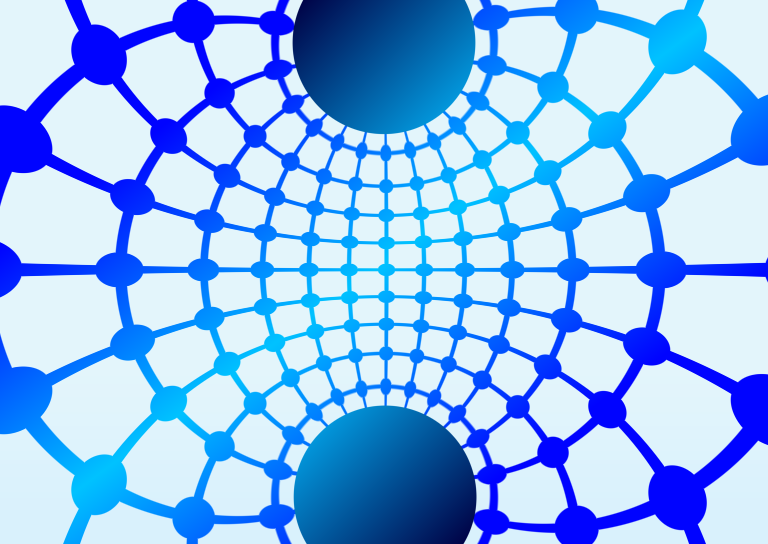
Reproduce this background procedurally as a Shadertoy shader.

```glsl
const float FOCUS = 0.3635;       // height of the two poles above and below the centre
const float DISC_RADIUS = 0.168;

// Bipolar map: complex arctangent with poles at (0, 1) and (0, -1)
vec2 bipolar(vec2 z) {
    float across = 0.5 * atan(2.0 * z.x, 1.0 - dot(z, z));
    float towardPole = 0.25 * log((z.x * z.x + (z.y + 1.0) * (z.y + 1.0) + 1e-6)
                                / (z.x * z.x + (z.y - 1.0) * (z.y - 1.0) + 1e-6));
    return vec2(across, towardPole);
}

// Signed distance, in cells, to a net of thin bars with round knots
float netDistance(vec2 cell) {
    vec2 offset = abs(cell - round(cell));
    float bars = min(offset.x, offset.y) - 0.056;
    float knots = length(offset) - 0.235;
    return min(bars, knots);
}

float coverage(float dist, float pixel) {
    return 1.0 - smoothstep(-0.7 * pixel, 0.7 * pixel, dist);
}

void mainImage(out vec4 fragColor, in vec2 fragCoord) {
    float pixel = 1.0 / iResolution.y;
    vec2 p = (fragCoord - 0.5 * iResolution.xy) * pixel - vec2(0.001, 0.004);

    // Pale backdrop, a little deeper at the bottom
    vec3 color = mix(vec3(0.85, 0.945, 0.99), vec3(0.89, 0.96, 0.985),
                     smoothstep(-0.5, -0.15, p.y));

    // Warped net: rows spread out toward the poles
    vec2 z = p / FOCUS;
    vec2 w = bipolar(z);
    vec2 cell = vec2((w.x - 0.01) / 0.1875, 7.4 * w.y / (1.0 + 0.55 * w.y * w.y));
    float stretch = length(vec2(1.0 + z.x * z.x - z.y * z.y, 2.0 * z.x * z.y));
    float cellPixel = pixel / (0.16 * FOCUS * max(stretch, 0.05));

    // Cyan along the rising diagonal, pure blue away from it
    float diagonal = abs(dot(p, vec2(0.597, -0.803)) + 0.012);
    float cyan = clamp(1.0 - diagonal / 0.445, 0.0, 1.0);
    vec3 netColor = mix(vec3(0.0, 0.01, 1.0), vec3(0.0, 0.76, 1.0), cyan);
    color = mix(color, netColor, coverage(netDistance(cell), cellPixel));

    // Shaded discs over both poles, the lower one turned half around
    vec2 q = (p.y > 0.0 ? p : -p) - vec2(-0.001, 0.4175);
    float light = clamp(0.5 + 0.5 * dot(q, vec2(0.707, -0.707)) / DISC_RADIUS, 0.0, 1.0);
    vec3 discColor = mix(vec3(0.0, 0.0, 0.27), vec3(0.01, 0.59, 0.86), light);
    color = mix(color, discColor, coverage(length(q) - DISC_RADIUS, pixel));

    fragColor = vec4(color, 1.0);
}
```
